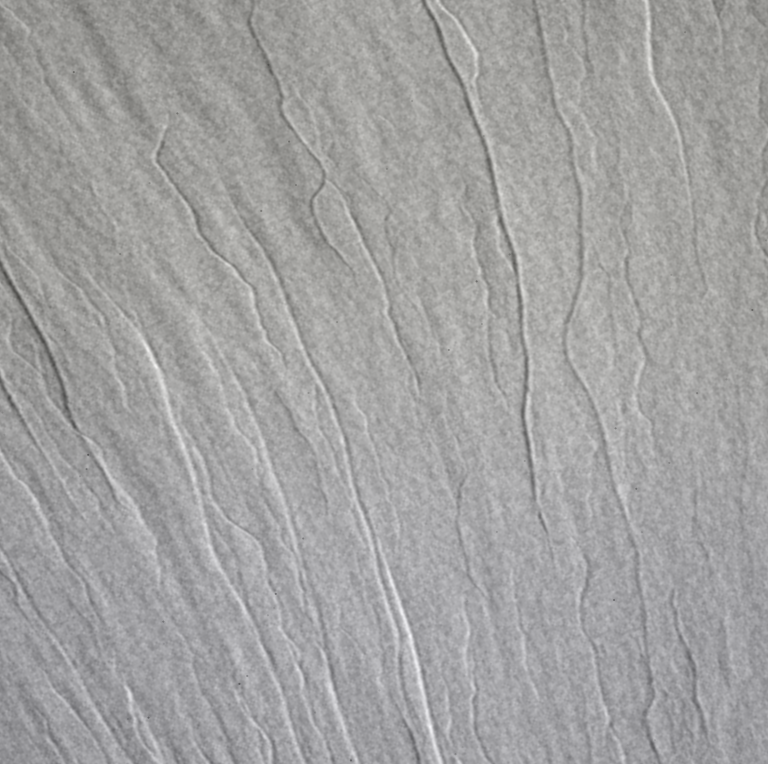
Reproduce this texture procedurally as a Shadertoy shader.

```glsl
const float FAN = 0.5;                       // how fast the folds gather downwards
const float FOCUS = 1.17;                    // horizontal place where they stand upright
const vec3 WARM_GREY = vec3(0.632, 0.630, 0.618);
const vec3 COOL_GREY = vec3(0.630, 0.630, 0.643);

float hash(vec2 p) {
    return fract(sin(dot(p, vec2(127.1, 311.7))) * 43758.5453);
}

float noise(vec2 p) {
    vec2 cell = floor(p), f = fract(p);
    f = f * f * (3.0 - 2.0 * f);
    float low = mix(hash(cell), hash(cell + vec2(1, 0)), f.x);
    float high = mix(hash(cell + vec2(0, 1)), hash(cell + vec2(1, 1)), f.x);
    return mix(low, high, f.y);
}

vec2 rotate(vec2 p, float angle) {
    float c = cos(angle), s = sin(angle);
    return vec2(c * p.x - s * p.y, s * p.x + c * p.y);
}

// Slope of a noise surface as seen by light from one side
float relief(vec2 p, vec2 towardLight) {
    return noise(p) - noise(p + towardLight);
}

// Light and dark flanks of one fold; tone 1 is a pale ridge, 0 a dark step
float foldProfile(float d, float tone) {
    float side = tone > 0.35 ? 1.0 : -1.0;
    float lit = exp(-pow(d + 0.6 * side, 2.0));
    float shade = exp(-pow(d - 1.0 * side, 2.0));
    float swell = exp(-d * d * 0.05);
    return lit * mix(0.4, 1.1, tone) - shade * mix(1.05, 0.45, tone)
         + 0.15 * swell * (tone - 0.5);
}

// Wandering folds of limited length, scattered over cells of the flow space
float folds(vec2 flow, float squeeze, vec2 cells, float width, float presence, float seed) {
    vec2 p = flow * cells, home = floor(p);
    float sum = 0.0;
    for (int j = -1; j <= 1; j++)
    for (int i = -1; i <= 1; i++) {
        vec2 cell = home + vec2(i, j), id = cell + seed;
        if (hash(id) > presence) continue;
        float lane = hash(id + 3.7) * 90.0;
        float wander = (noise(vec2(p.y * 4.0, lane)) - 0.5) * 0.6
                     + (noise(vec2(p.y * 10.0, lane + 20.0)) - 0.5) * 0.26
                     + (noise(vec2(p.y * 25.0, lane + 40.0)) - 0.5) * 0.07;
        float centre = cell.x + 0.5 + (hash(id + 8.1) - 0.5) * 0.6 + wander;
        float middle = cell.y + hash(id + 5.3);
        float reach = mix(0.3, 0.85, hash(id + 11.9));
        float taper = smoothstep(reach, reach * 0.55, abs(p.y - middle));
        float thickness = width * mix(0.55, 1.0, taper);
        float d = (p.x - centre) / cells.x * squeeze / thickness;
        float strength = mix(0.5, 1.0, hash(id + 14.6));
        sum += foldProfile(d, hash(id + 17.2)) * taper * strength;
    }
    return sum;
}

// Pebbly plaster surface: lumps drawn out along the flow, then even grit
float grain(vec2 p, vec2 flow) {
    return relief(flow * vec2(62.0, 42.0), vec2(-0.5, 0.12)) * 0.06
         + relief(flow * vec2(115.0, 90.0) + 31.0, vec2(-0.55, 0.15)) * 0.065
         + (noise(rotate(p, 0.6) * 215.0 + 57.0) - 0.5) * 0.085
         + (noise(rotate(p, 1.1) * 330.0 + 19.0) - 0.5) * 0.085;
}

// Sparse dark pinholes of varied depth
float pits(vec2 p, float count) {
    vec2 cell = floor(p * count);
    vec2 centre = 0.3 + 0.4 * vec2(hash(cell + 2.3), hash(cell + 6.1));
    float dist = length(fract(p * count) - centre);
    float depth = step(0.985, hash(cell + 41.0)) * hash(cell + 23.0);
    return smoothstep(0.24, 0.05, dist) * depth;
}

void mainImage(out vec4 fragColor, in vec2 fragCoord) {
    vec2 uv = fragCoord / iResolution.y;
    float down = 1.0 - uv.y;

    // Flow space: constant x follows a fanned, gently swaying line
    float squeeze = exp(-FAN * down);
    float sway = (noise(uv * 2.5 + 4.0) - 0.5) * 0.035;
    vec2 flow = vec2(FOCUS - (FOCUS - uv.x + sway) / squeeze, down);

    // Folds from long and bold to short and faint
    float light = folds(flow, squeeze, vec2(8.0, 1.1), 0.0037, 0.5, 12.0) * 0.24;
    light += folds(flow, squeeze, vec2(11.0, 3.4), 0.0033, 0.42, 47.0) * 0.18;
    light += folds(flow, squeeze, vec2(19.0, 5.5), 0.0031, 0.4, 83.0) * 0.09;

    // Soft wrinkles along the flow, stronger on the left
    float wrinkle = relief(flow * vec2(24.0, 6.0), vec2(-0.4, 0.05))
                  + relief(flow * vec2(44.0, 14.0) + 9.0, vec2(-0.45, 0.08)) * 0.9;
    light += wrinkle * mix(0.12, 0.055, smoothstep(0.2, 0.8, uv.x));

    // Plaster and uneven illumination
    light += grain(uv, flow) - pits(uv, 110.0) * 0.22;
    light += (noise(uv * 4.0 + 17.0) - 0.5) * 0.03;
    light += (noise(flow * vec2(7.0, 2.0) + 5.0) - 0.5) * 0.03;
    vec2 offCentre = uv - vec2(0.57, 0.47);
    light += 0.03 - 0.18 * dot(offCentre, offCentre);

    vec3 plaster = mix(COOL_GREY, WARM_GREY, smoothstep(0.15, 0.7, uv.y));
    fragColor = vec4(clamp(plaster + light, 0.0, 1.0), 1.0);
}
```
